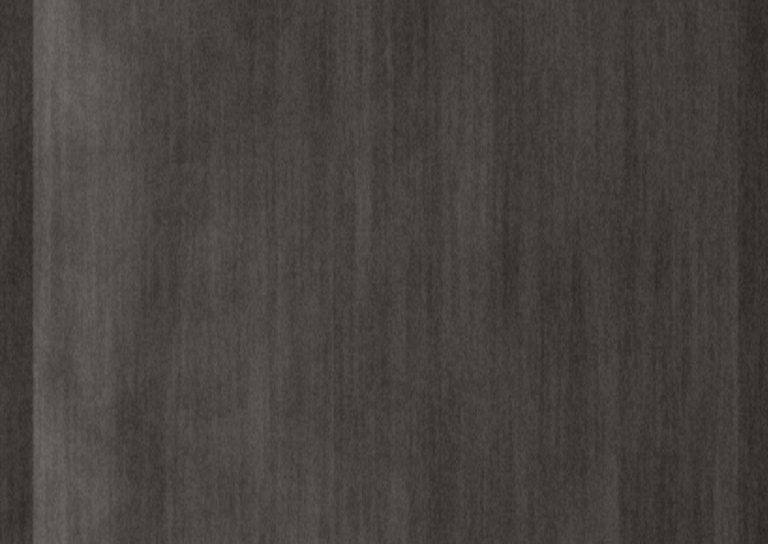
A Shadertoy shader for this texture:

```glsl
// Dark brushed pile fabric: vertical streaks over a left-to-right falloff,
// with cloudy nap marks at the left and a dark border along each side.
// Every layer is a soft cellular noise, stretched to suit its feature.

float hash(vec2 cell, float seed) {
    vec3 q = fract(vec3(cell.xyx) * vec3(0.1031, 0.1030, 0.0973) + seed * 0.1731);
    q += dot(q, q.yzx + 33.33);
    return fract((q.x + q.y) * q.z);
}

// Cellular noise: random cell tones blended by distance, about -1 to 1.
float cellTone(vec2 p, float seed) {
    vec2 base = floor(p);
    float sum = 0.0, total = 0.0;
    for (int j = -1; j <= 1; j++) {
        for (int i = -1; i <= 1; i++) {
            vec2 cell = base + vec2(i, j);
            vec2 site = cell + 0.15 + 0.7 * vec2(hash(cell, seed + 1.0), hash(cell, seed + 2.0));
            vec2 away = p - site;
            float weight = exp(-6.0 * dot(away, away));
            sum += weight * (2.0 * hash(cell, seed + 3.0) - 1.0);
            total += weight;
        }
    }
    return sum / total;
}

// Layered sines that bend the nap marks.
vec2 napBend(vec2 p) {
    vec2 bend = vec2(0.0);
    for (int i = 0; i < 4; i++) {
        float k = 5.0 * exp2(float(i));
        bend += sin(k * p.yx + bend * 20.0 + float(i) * vec2(1.7, 2.9)) / k;
    }
    return bend * 0.3;
}

void mainImage(out vec4 fragColor, in vec2 fragCoord) {
    vec2 p = fragCoord / iResolution.y;
    float across = fragCoord.x / iResolution.x;
    float soft = 1.0 / iResolution.x;

    // Sheen fading to the right
    float sheen = exp(-2.2 * across);
    float tone = 0.220 + 0.108 * sheen;

    // Side borders
    float leftBorder = 1.0 - smoothstep(0.042 - soft, 0.044 + soft, across);
    float rightBorder = smoothstep(0.960 - soft, 0.962 + soft, across);
    tone -= 0.108 * leftBorder + 0.036 * rightBorder;
    float inner = 1.0 - 0.6 * max(leftBorder, rightBorder);

    // Streaks, from broad bands to single threads
    float streaks = 0.026 * cellTone(p * vec2(11.0, 1.3), 1.0)
                  + 0.021 * cellTone(p * vec2(29.0, 2.2), 2.0)
                  + 0.017 * cellTone(p * vec2(75.0, 3.0), 3.0);
    tone += streaks * inner * (0.6 + 0.6 * sheen);
    tone += 0.016 * cellTone(p * vec2(170.0, 7.0), 4.0);

    // Cloudy nap, strongest where the sheen is
    vec2 nap = p + napBend(p);
    float clouds = 0.030 * cellTone(nap * vec2(5.0, 4.0), 5.0)
                 + 0.024 * cellTone(nap * vec2(13.0, 11.0), 6.0)
                 + 0.013 * cellTone(nap * vec2(34.0, 24.0), 7.0);
    tone += clouds * sheen * inner;

    // Fine woven grain
    tone += 0.026 * cellTone(p * vec2(290.0, 190.0), 8.0);
    tone += 0.012 * cellTone(p * vec2(150.0, 60.0), 9.0);

    // Warm grey, a little redder in the shade
    float light = smoothstep(0.19, 0.36, tone);
    vec3 warmth = mix(vec3(0.019, 0.0, -0.010), vec3(0.012, 0.0, -0.017), light);
    fragColor = vec4(clamp(tone + warmth, 0.0, 1.0), 1.0);
}
```
